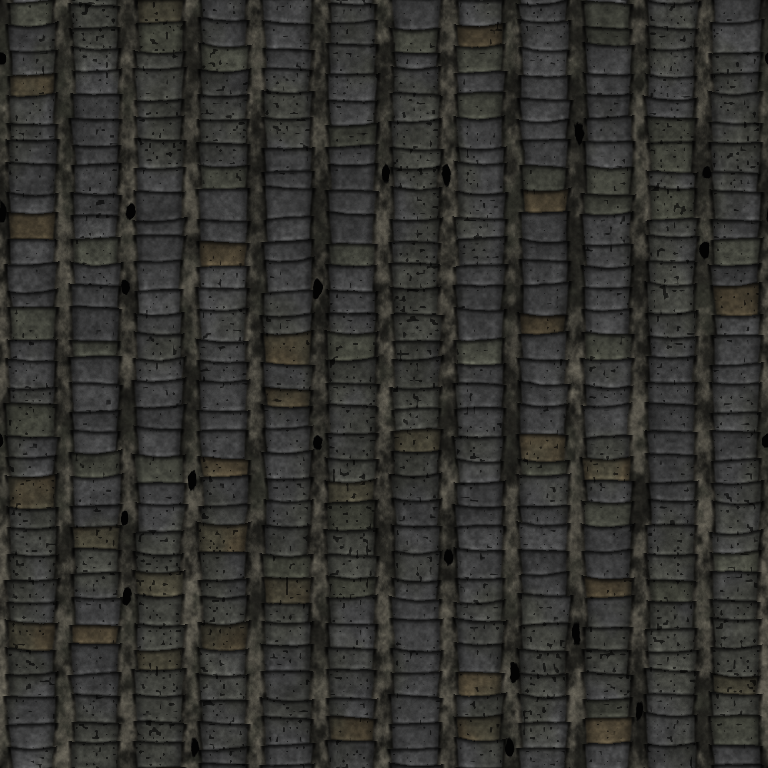
This texture is drawn by a Shadertoy shader. Its source:

```glsl
// Weathered grey roof: columns of overlapping barrel tiles with dirty, mossy channels between them.
#define COLUMNS 12.0
#define ROWS 32.0
#define HALF_WIDTH 0.335    // tile half width at its lower lip, in columns
#define FLARE 0.03          // extra half width at the upper end
#define ROW_JITTER 0.42     // irregularity of the tile heights
#define STAIN_CHANCE 0.09   // share of ochre tiles
#define HOLE_CHANCE 0.09    // share of channel cells with a black hole
#define SLATE vec3(0.252, 0.253, 0.254)
#define OCHRE vec3(0.275, 0.240, 0.175)
#define OLIVE vec3(0.245, 0.250, 0.212)
#define DIRT vec3(0.135, 0.132, 0.116)
#define LICHEN vec3(0.335, 0.322, 0.285)

float hash(vec2 p) {
    vec3 q = fract(vec3(p.xyx) * 0.1031);
    q += dot(q, q.yzx + 33.33);
    return fract((q.x + q.y) * q.z);
}

// Value noise that wraps after "period" cells
float noise(vec2 uv, vec2 period) {
    vec2 p = uv * period, i = floor(p), f = fract(p);
    f = f * f * (3.0 - 2.0 * f);
    vec2 a = mod(i, period), b = mod(i + 1.0, period);
    return mix(mix(hash(a), hash(vec2(b.x, a.y)), f.x),
               mix(hash(vec2(a.x, b.y)), hash(b), f.x), f.y);
}

float fbm(vec2 uv, vec2 period) {
    float sum = 0.0, gain = 0.5;
    for (int i = 0; i < 4; i++) {
        sum += gain * noise(uv, period);
        period = period * 2.0 + 1.0;
        gain *= 0.5;
    }
    return sum / 0.9375;
}

// Random value of one tile; "seed" selects the property
float tileRandom(float column, float row, float seed) {
    return hash(vec2(mod(column, COLUMNS) + seed * 41.0, mod(row, ROWS) + seed * 17.0));
}

// Height of a tile's lower lip, in rows: jittered, tilted and sagging
float lipHeight(float column, float row, float x) {
    float shift = ROW_JITTER * (tileRandom(column, row, 1.0) - 0.5);
    float tilt = 0.36 * (tileRandom(column, row, 2.0) - 0.5);
    float sag = mix(-0.2, 0.9, tileRandom(column, row, 3.0));
    return row + shift + tilt * x + sag * (x * x - 0.06);
}

// Dirty channel between the columns
vec3 channelColor(vec2 uv, float grain) {
    float broad = fbm(uv, vec2(17.0, 11.0));
    float blotch = fbm(uv, vec2(90.0, 64.0));
    vec3 color = DIRT * (0.55 + 0.9 * blotch);
    color = mix(color, OLIVE * 0.8, 0.6 * smoothstep(0.5, 0.75, fbm(uv.yx, vec2(23.0))));
    color = mix(color, LICHEN, smoothstep(0.42, 0.78, broad * 0.55 + blotch * 0.5));
    return color * (0.7 + 0.6 * grain);
}

// Ragged black holes scattered along the channels
float holeMask(vec2 uv) {
    float channel = floor(uv.x * COLUMNS + 0.5);
    float y = uv.y * 20.0, cell = floor(y);
    vec2 id = vec2(mod(channel, COLUMNS) + 211.0, cell + 97.0);
    vec2 q = vec2(uv.x * COLUMNS - channel, y - cell - 0.5);
    q.x += 0.12 * (hash(id + 31.0) - 0.5);
    q /= vec2(0.075, 0.16 + 0.2 * hash(id + 53.0));
    float edge = length(q) + 1.1 * (fbm(uv, vec2(110.0, 80.0)) - 0.5);
    return step(hash(id), HOLE_CHANCE) * smoothstep(1.0, 0.75, edge);
}

void mainImage(out vec4 fragColor, in vec2 fragCoord) {
    vec2 uv = fragCoord / iResolution.xy;
    float grain = fbm(uv, vec2(190.0, 190.0));
    float wear = fbm(uv, vec2(9.0, 7.0));
    float mottle = fbm(uv, vec2(48.0, 40.0));

    // Locate the tile
    float column = floor(uv.x * COLUMNS);
    float x = fract(uv.x * COLUMNS) - 0.5;
    x += 0.05 * (noise(uv, vec2(COLUMNS, 14.0)) - 0.5);
    float y = uv.y * ROWS + 0.08 * (mottle - 0.5);
    float row = floor(y);
    if (y < lipHeight(column, row, x)) row -= 1.0;
    else if (y >= lipHeight(column, row + 1.0, x)) row += 1.0;
    float above = y - lipHeight(column, row, x);
    float below = lipHeight(column, row + 1.0, x) - y;

    // Tile outline
    float along = above / (above + below);
    float halfWidth = HALF_WIDTH + FLARE * along + 0.035 * (tileRandom(column, row, 4.0) - 0.5);
    float offset = 0.03 * (tileRandom(column, row, 5.0) - 0.5);
    float side = abs(x - offset) - halfWidth + 0.035 * (mottle - 0.5);
    float blur = 0.012 + COLUMNS / iResolution.x * 0.5;
    float tileMask = smoothstep(blur, -blur, side);

    // Tile colour, stains and pits
    float kind = tileRandom(column, row, 6.0);
    vec3 tile = mix(SLATE, OCHRE, 0.85 * step(kind, STAIN_CHANCE));
    tile = mix(tile, OLIVE, 0.8 * step(1.0 - STAIN_CHANCE, kind));
    tile = mix(tile, OLIVE * 0.85, 0.6 * smoothstep(0.5, 0.72, wear));
    tile *= 0.9 + 0.2 * tileRandom(column, row, 7.0);
    tile *= (0.72 + 0.56 * grain) * (0.8 + 0.4 * mottle);
    float pits = smoothstep(0.86, 0.95, noise(uv, vec2(230.0)) * (0.8 + 0.4 * wear));
    tile *= 1.0 - 0.6 * pits;

    // Rounded shading, bright lip and the shadow cast by the tile above
    tile *= 1.0 - 0.38 * smoothstep(-0.13, 0.0, side);
    float lip = smoothstep(0.02, 0.1, above) * smoothstep(0.26, 0.1, above);
    tile *= 1.0 + 0.2 * lip * (0.4 + mottle);
    tile *= 1.0 - 0.55 * smoothstep(0.2, 0.0, below) - 0.12 * smoothstep(0.5, 0.1, below);
    tile *= 1.0 - 0.4 * smoothstep(0.07, 0.0, above);

    // Channel with contact shadows and dark notches beside the joints
    vec3 channel = channelColor(uv, grain);
    channel *= 1.0 - 0.5 * smoothstep(0.08, 0.0, side);
    float notch = smoothstep(0.06, 0.01, abs(side - 0.01)) * smoothstep(0.45, 0.1, below);
    channel *= 1.0 - 0.65 * notch;

    vec3 color = mix(channel, tile, tileMask) * (0.87 + 0.26 * wear);
    color = mix(color, vec3(0.012), holeMask(uv));
    fragColor = vec4(color, 1.0);
}
```
